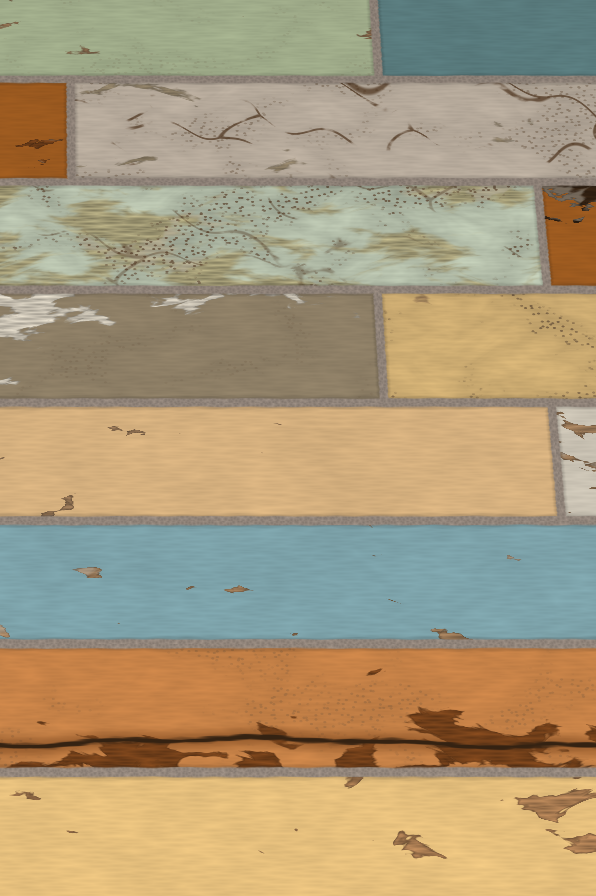
Give the GLSL for this texture, as a WebGL 1 fragment shader.

```glsl
precision highp float;
uniform vec2 u_resolution;

// Row n starts at depth FIRST + STEP * n + GROWTH * n * n below the top
const float FIRST = 0.0885;
const float STEP = 0.1117;
const float GROWTH = 0.002865;
const float PLANKS_WIDE = 5.1;   // canvas width in plank heights
const float GROUT_HALF = 0.036;
const float SLANT = 0.02;
const float VANISH_X = 0.06;
const float NO_JOINT = 2.0;

const vec3 GROUT = vec3(0.57, 0.52, 0.48);
const vec3 SAGE = vec3(0.66, 0.71, 0.57);
const vec3 TEAL = vec3(0.37, 0.51, 0.52);
const vec3 ASH = vec3(0.74, 0.69, 0.63);
const vec3 MINT = vec3(0.71, 0.75, 0.67);
const vec3 MOSS = vec3(0.65, 0.62, 0.47);
const vec3 DRIFTWOOD = vec3(0.57, 0.51, 0.41);
const vec3 CHALK = vec3(0.81, 0.78, 0.72);
const vec3 SAND = vec3(0.81, 0.68, 0.45);
const vec3 PEACH = vec3(0.86, 0.71, 0.51);
const vec3 BLUE = vec3(0.50, 0.65, 0.68);
const vec3 ORANGE = vec3(0.78, 0.51, 0.28);
const vec3 RUST = vec3(0.64, 0.37, 0.13);
const vec3 YELLOW = vec3(0.90, 0.75, 0.49);
const vec3 TIMBER = vec3(0.60, 0.47, 0.34);
const vec3 BARK = vec3(0.45, 0.25, 0.10);
const vec3 SOOT = vec3(0.20, 0.13, 0.07);

struct Plank {
  vec3 paint;
  vec3 under;
  vec4 wear;   // threshold, flake scale, tilt across, tilt down
  vec2 age;    // dirt, cracks
};

Plank plankAt(float row, bool right) {
  if (row < 0.5) {
    if (right) return Plank(TEAL, DRIFTWOOD, vec4(0.72, 1.6, 0.0, 0.0), vec2(0.0));
    return Plank(SAGE, TIMBER, vec4(0.68, 1.5, -0.1, 0.0), vec2(0.1, 0.0));
  }
  if (row < 1.5) {
    if (right) return Plank(ASH, DRIFTWOOD, vec4(0.68, 1.5, -0.1, 0.0), vec2(0.35, 1.0));
    return Plank(RUST, BARK, vec4(0.66, 2.0, 0.0, 0.2), vec2(0.0));
  }
  if (row < 2.5) {
    if (right) return Plank(RUST, SOOT, vec4(0.56, 1.8, 0.0, -0.4), vec2(0.0));
    return Plank(MINT, MOSS, vec4(0.47, 1.3, -0.1, 0.1), vec2(1.0, 0.5));
  }
  if (row < 3.5) {
    if (right) return Plank(SAND, TIMBER, vec4(0.74, 1.3, 0.0, 0.0), vec2(0.6, 0.0));
    return Plank(DRIFTWOOD, CHALK, vec4(0.69, 1.5, -0.15, -0.3), vec2(0.15, 0.0));
  }
  if (row < 4.5) {
    if (right) return Plank(CHALK, TIMBER, vec4(0.52, 2.0, 0.0, 0.0), vec2(0.0));
    return Plank(PEACH, TIMBER, vec4(0.72, 1.7, -0.22, -0.1), vec2(0.0));
  }
  if (row < 5.5) return Plank(BLUE, TIMBER, vec4(0.71, 1.7, 0.0, 0.1), vec2(0.0));
  if (row < 6.5) return Plank(ORANGE, BARK, vec4(0.60, 1.3, 0.1, 0.42), vec2(0.2, 0.0));
  return Plank(YELLOW, mix(TIMBER, ORANGE, 0.35), vec4(0.62, 1.1, 0.15, 0.0), vec2(0.0));
}

float jointAt(float row) {
  if (row < 0.5) return 0.630;
  if (row < 1.5) return 0.119;
  if (row < 2.5) return 0.910;
  if (row < 3.5) return 0.639;
  return row < 4.5 ? 0.934 : NO_JOINT;
}

vec2 hash2(vec2 p) {
  vec3 q = fract(p.xyx * vec3(0.1031, 0.1030, 0.0973));
  q += dot(q, q.yzx + 33.33);
  return fract((q.xx + q.yz) * q.zy);
}

// Distances to the nearest and second nearest cell points
vec2 cells(vec2 p) {
  vec2 id = floor(p), f = fract(p), best = vec2(4.0);
  for (int j = -1; j <= 1; j++)
    for (int i = -1; i <= 1; i++) {
      vec2 o = vec2(float(i), float(j));
      float d = length(o + hash2(id + o) - f);
      best = d < best.x ? vec2(d, best.x) : vec2(best.x, min(best.y, d));
    }
  return best;
}

float flakes(vec2 p) {
  float sum = 0.0, amp = 0.5;
  for (int i = 0; i < 4; i++) {
    p += 0.15 * sin(3.1 * p.yx + vec2(0.0, 1.7));
    sum += amp * cells(p).x;
    p = p * 2.1 + 7.3;
    amp *= 0.5;
  }
  return sum;
}

void main() {
  vec2 uv = gl_FragCoord.xy / u_resolution;
  float depth = 1.0 - uv.y;
  float soft = 1.0 / (u_resolution.y * 0.13);

  // Foreshortened rows and slanted joints
  float n = (sqrt(STEP * STEP + 4.0 * GROWTH * (depth - FIRST)) - STEP) / (2.0 * GROWTH) + 1.0;
  float row = floor(n), t = fract(n);
  float x = VANISH_X + (uv.x - VANISH_X) * (1.0 - SLANT * (t - 0.5));
  float toJoint = (x - jointAt(row)) * PLANKS_WIDE;
  bool right = toJoint > 0.0;
  Plank plank = plankAt(row, right);
  vec2 local = vec2(x * PLANKS_WIDE, t);
  vec2 p = local + vec2(row * 13.7 + (right ? 5.3 : 0.0), row * 3.1);
  float grain = cells(p * vec2(4.0, 38.0)).x;
  float mottle = flakes(p * vec2(1.3, 2.2) + 31.0);

  // Flaking paint with shaded rims and patches of primer
  float bias = dot(plank.wear.zw, vec2(x, t) - 0.5);
  if (row == 5.0) {
    float arch = fract((local.x - 0.2 * t - 0.6 * t * t * t * t) / 1.25 - 0.02);
    bias += 0.17 * smoothstep(0.22, 0.0, abs(arch - 0.5));
  }
  float level = flakes(p * vec2(1.0, 2.7) * plank.wear.y) + bias - plank.wear.x;
  float blur = 0.012 + 0.09 * plank.age.x;
  float chip = smoothstep(-blur, blur, level);
  vec3 bare = plank.under * (0.8 + 0.4 * grain);
  bare = mix(bare, CHALK * 0.9, 0.5 * smoothstep(0.5, 0.58, mottle) * step(row, 5.5));
  bare *= 1.0 - 0.25 * smoothstep(0.05, 0.0, level) * (1.0 - plank.age.x);
  vec3 paint = plank.paint * (0.94 + 0.07 * grain + 0.3 * (0.45 - mottle) * (0.3 + plank.age.x));
  vec3 color = mix(paint, bare, chip);

  // Specks and hairline cracks
  float speck = smoothstep(0.28, 0.12, cells(p * vec2(15.0, 22.0)).x) * smoothstep(0.42, 0.58, mottle);
  color = mix(color, TIMBER * 0.65, speck * min(plank.age.x * 1.2, 0.8));
  vec2 bent = p * vec2(0.7, 1.8) + vec2(0.0, -0.5 * p.x) + 0.12 * sin(p.yx * 9.0);
  vec2 border = cells(bent);
  float crack = smoothstep(0.045, 0.01, border.y - border.x) * smoothstep(0.40, 0.5, mottle);
  color = mix(color, SOOT * 1.5, crack * plank.age.y * 0.7);

  // Long split in the orange plank
  if (row == 6.0) {
    float split = abs(t - 0.77 - 0.03 * sin(local.x * 1.3 + 2.0) - 0.012 * sin(local.x * 5.0));
    color = mix(color, BARK, 0.55 * smoothstep(0.12, 0.0, split));
    color = mix(color, SOOT, smoothstep(0.03, 0.008, split + 0.02 * grain - 0.008));
  }

  // Grout with worn plank edges
  float edge = min(min(t, 1.0 - t), abs(toJoint)) - GROUT_HALF + 0.01 * (grain - 0.5);
  color *= 1.0 - 0.14 * smoothstep(0.035, 0.0, edge);
  vec3 grout = GROUT * (0.9 + 0.2 * cells(p * 32.0).x);
  color = mix(grout, color, smoothstep(-soft, soft, edge));

  gl_FragColor = vec4(color * mix(0.96, 1.03, depth), 1.0);
}
```
